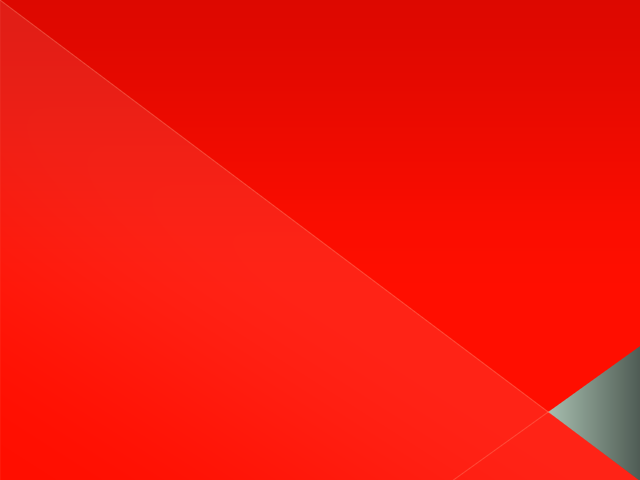
This background is drawn by a WebGL 2 fragment shader. Its source:

```glsl
#version 300 es
precision highp float;
// Red vertical gradient with a pale translucent triangle under a diagonal,
// and a grey-green wedge at the lower right where a second line crosses it.
// Both lines are signed distances, used for smooth fills and thin strokes.

uniform vec2 u_resolution;
out vec4 outColor;

// Signed distance to the line through a and b, positive on its left side.
float lineSide(vec2 p, vec2 a, vec2 b) {
    vec2 along = normalize(b - a);
    return dot(p - a, vec2(-along.y, along.x));
}

// Smooth coverage of the region where d is positive.
float fill(float d, float pixel) {
    return clamp(d / pixel + 0.5, 0.0, 1.0);
}

// Thin stroke around d = 0, whose weight stays steady at small sizes.
float stroke(float d, float width, float pixel) {
    float soft = max(width, pixel);
    return clamp(1.0 - abs(d) / soft, 0.0, 1.0) * width / soft;
}

void main() {
    vec2 uv = gl_FragCoord.xy / u_resolution;
    float pixel = 1.0 / u_resolution.y;
    vec2 scale = vec2(u_resolution.x / u_resolution.y, 1.0);
    vec2 p = uv * scale;

    // Signed distances to the long diagonal and the short rising line
    vec2 crossing = vec2(0.859, 0.144) * scale;
    float diagonal = lineSide(p, vec2(0.998, 0.0) * scale, vec2(0.0, 1.0));
    float rising = lineSide(p, vec2(0.7085, 0.0) * scale, crossing);

    // Base red, darker toward the top
    vec3 color = mix(vec3(1.0, 0.055, 0.0), vec3(0.868, 0.03, 0.0),
                     smoothstep(0.36, 1.08, uv.y) * 1.04);

    // Pale sheet below the diagonal, fading toward the lower left corner
    float sheet = 0.088 * smoothstep(0.0, 0.85, uv.x * 0.85 + uv.y);
    color = mix(color, vec3(1.0), sheet * fill(diagonal, pixel));

    // Grey-green wedge, shaded from its tip to the right edge
    float shade = clamp((uv.x - 0.859) / 0.141, 0.0, 1.0);
    vec3 wedge = mix(vec3(0.65, 0.74, 0.68), vec3(0.31, 0.36, 0.33), shade);
    float wedgeMask = fill(-diagonal, pixel) * fill(-rising, pixel);
    color = mix(color, wedge, wedgeMask);

    // Fine highlights, strongest left of the crossing
    float leftPart = 1.0 - smoothstep(0.855, 0.863, uv.x);
    float highlight = stroke(diagonal, 0.0019, pixel)
                    + stroke(rising, 0.0016, pixel);
    color = mix(color, vec3(1.0, 0.62, 0.5), 0.42 * highlight * leftPart);
    color = mix(color, vec3(1.0, 0.5, 0.42), 0.2 * stroke(p.x, 0.0018, pixel));

    outColor = vec4(color, 1.0);
}
```
